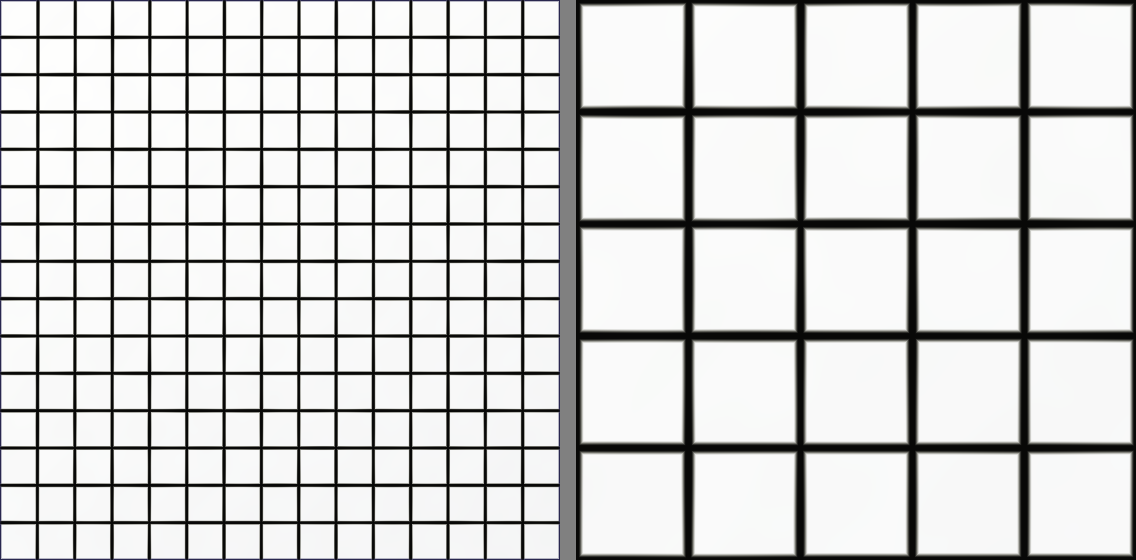
Left: the whole. Right: its middle third, enlarged.
Give the GLSL for this pattern, as a Shadertoy shader.

```glsl
// Square white tiles, fifteen by fifteen, parted by thin black grout lines.
// Grout is the distance to the nearest grid line, with a slight wobble in width;
// tiles take a soft diagonal light, a faint mottle and a small shift in tone.
#define CELLS 15.0
#define GROUT_HALF 0.043     // half line width, in cells
#define BORDER_HALF 0.034    // width of the outer rim, in cells
#define EDGE_SOFT 0.024      // half width of the line edge ramp, in cells
#define WOBBLE 0.004         // variation of line width, in cells
#define SKEW 0.0013          // lean of the left lines, in canvas units
#define TILE_LIGHT vec3(0.993, 0.993, 0.990)
#define TILE_SHADE vec3(0.955, 0.957, 0.960)
#define GROUT_COLOR vec3(0.030, 0.030, 0.028)
#define BORDER_COLOR vec3(0.150, 0.140, 0.300)

float hash(vec2 p) {
    p = fract(p * vec2(0.1731, 0.2397));
    p += dot(p, p.yx + 19.19);
    return fract(p.x * p.y * 37.7);
}

// Layered sines, roughly -1 to 1
float waves(vec2 p) {
    return 0.5 * sin(p.x * 2.3 + 1.7 * sin(p.y * 1.1))
         + 0.3 * sin(p.y * 3.7 + 1.3 * sin(p.x * 1.9))
         + 0.2 * sin(p.x * 5.3 - p.y * 4.1);
}

// Coverage of a line, given distance, half width and edge ramp
float lineMask(float dist, float halfWidth, float soft) {
    return 1.0 - smoothstep(halfWidth - soft, halfWidth + soft, dist);
}

// Light falling from upper left to lower right, with tone per tile
vec3 tileColor(vec2 uv, vec2 grid) {
    float light = 0.30 + 0.65 * uv.y - 0.35 * (uv.x - 0.5);
    vec3 color = mix(TILE_SHADE, TILE_LIGHT, clamp(light, 0.0, 1.0));
    color += 0.005 * (hash(floor(grid) + 3.0) - 0.5);
    return color + 0.003 * waves(grid * 1.4);
}

void mainImage(out vec4 fragColor, in vec2 fragCoord) {
    vec2 uv = fragCoord / iResolution.xy;
    float pixel = CELLS / min(iResolution.x, iResolution.y);
    float soft = max(EDGE_SOFT, 0.7 * pixel);

    // Grid space, leaning a little at the left
    vec2 grid = uv * CELLS;
    grid.x -= CELLS * SKEW * uv.y * (1.0 - uv.x) * smoothstep(0.0, 0.06, uv.x);

    // Inner grout lines, leaving the rim to the border
    vec2 toLine = abs(fract(grid + 0.5) - 0.5);
    vec2 nearest = floor(grid + 0.5);
    vec2 inner = step(0.5, nearest) * step(nearest, vec2(CELLS - 0.5));
    vec2 halfWidth = GROUT_HALF + WOBBLE * vec2(waves(grid), waves(grid.yx + 7.0));
    float across = lineMask(toLine.x, halfWidth.x, soft) * inner.x;
    float down = lineMask(toLine.y, halfWidth.y, soft) * inner.y;
    float grout = max(across, down);

    // Outer rim
    vec2 toEdge = min(uv, 1.0 - uv) * CELLS;
    float border = lineMask(min(toEdge.x, toEdge.y), BORDER_HALF, soft);

    vec3 color = tileColor(uv, grid);
    color = mix(color, GROUT_COLOR, grout);
    color.b -= 0.1 * grout * (1.0 - grout);
    color = mix(color, BORDER_COLOR, border * (1.0 - 0.6 * grout));
    fragColor = vec4(clamp(color, 0.0, 1.0), 1.0);
}
```
